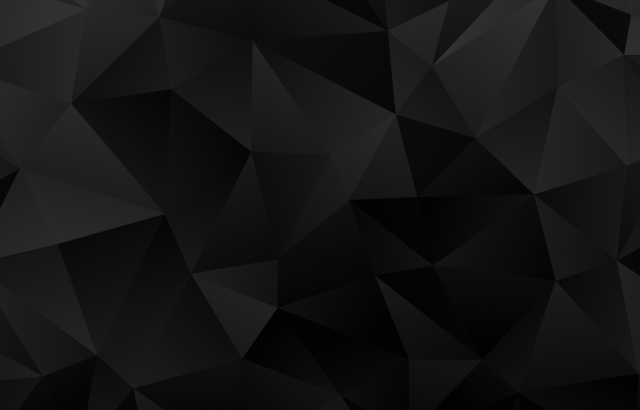
Reproduce this background procedurally as a Shadertoy shader.

```glsl
// Dark low-poly surface: a tilted, jittered grid of quads, each split into
// two flat facets. Every facet gets a grey from a broad light field, a random
// offset and a soft linear gradient; edges are blended by pixel coverage.

#define CELLS 4.7          // grid cells per canvas height
#define TILT 0.42          // grid rotation in radians
#define JITTER 0.76        // vertex displacement range, in cells
#define SEED 17.0          // shifts the random layout
#define BASE_GREY 0.040    // light at the bottom of the canvas
#define RISE 0.052         // extra light towards the top
#define FACET_RANGE 0.068  // random difference between facets
#define GRADIENT 0.050     // slope of the shading inside a facet
#define DEEP_SHARE 0.10    // share of almost black facets

// Three random values in 0..1 from a 2D key
vec3 hash32(vec2 key) {
    vec3 q = fract(vec3(key.xyx) * vec3(0.1031, 0.1030, 0.0973));
    q += dot(q, q.yxz + 33.33);
    return fract((q.xxy + q.yzz) * q.zyx);
}

float cross2(vec2 a, vec2 b) { return a.x * b.y - a.y * b.x; }

float area(vec2 a, vec2 b, vec2 c) { return cross2(b - a, c - a); }

vec2 vertexAt(vec2 cell) {
    return cell + 0.5 + JITTER * (hash32(cell + 100.0 + SEED).xy - 0.5);
}

// Distance to the line a-b, positive on its left side
float edgeDistance(vec2 p, vec2 a, vec2 b) {
    vec2 edge = b - a;
    return cross2(edge, p - a) / max(length(edge), 1e-4);
}

float glow(vec2 p, vec2 centre, float radius) {
    vec2 d = (p - centre) / radius;
    return exp(-dot(d, d));
}

// Broad light over the canvas; p is in canvas heights
float lightField(vec2 p) {
    float aspect = iResolution.x / iResolution.y;
    float light = BASE_GREY + RISE * clamp(p.y, 0.0, 1.0);
    light += 0.070 * glow(p, vec2(0.0, 1.0), 0.38);
    light += 0.075 * glow(p, vec2(aspect, 1.05), 0.42);
    light += 0.045 * glow(p, vec2(0.57 * aspect, 0.66), 0.24);
    light += 0.055 * glow(p, vec2(0.08 * aspect, 0.42), 0.24);
    light += 0.045 * glow(p, vec2(0.36 * aspect, 0.26), 0.13);
    light += 0.045 * glow(p, vec2(0.97 * aspect, 0.30), 0.17);
    light -= 0.055 * glow(p, vec2(0.27 * aspect, 0.56), 0.17);
    light -= 0.025 * glow(p, vec2(0.78 * aspect, 0.38), 0.28);
    return light;
}

// Adds one facet: x gathers grey times coverage, y gathers coverage
void addFacet(inout vec2 sum, vec2 p, vec2 a, vec2 b, vec2 c,
              vec2 key, mat2 toCanvas, float pixel) {
    float inside = min(edgeDistance(p, a, b),
                   min(edgeDistance(p, b, c), edgeDistance(p, c, a)));
    float coverage = smoothstep(-0.7 * pixel, 0.7 * pixel, inside);
    if (coverage <= 0.0) return;

    vec2 centre = (a + b + c) / 3.0;
    vec3 rnd = hash32(key + 300.0 + SEED);
    float angle = 6.2832 * rnd.y;
    float grey = lightField(toCanvas * centre / CELLS);
    grey += FACET_RANGE * (rnd.x - 0.5);
    grey += GRADIENT * dot(p - centre, vec2(cos(angle), sin(angle)));
    grey *= rnd.z < DEEP_SHARE ? 0.3 : 1.0;
    sum += coverage * vec2(clamp(grey, 0.008, 0.19), 1.0);
}

void mainImage(out vec4 fragColor, in vec2 fragCoord) {
    float co = cos(TILT), si = sin(TILT);
    mat2 toCanvas = mat2(co, si, -si, co);
    vec2 p = CELLS * (fragCoord / iResolution.y) * toCanvas;
    float pixel = CELLS / iResolution.y;
    vec2 home = floor(p - 0.5);
    vec2 sum = vec2(0.0);

    // Visit the surrounding quads and split each along its better diagonal
    for (int j = -1; j <= 1; j++)
    for (int i = -1; i <= 1; i++) {
        vec2 cell = home + vec2(i, j);
        vec2 a = vertexAt(cell);
        vec2 b = vertexAt(cell + vec2(1, 0));
        vec2 c = vertexAt(cell + vec2(1, 1));
        vec2 d = vertexAt(cell + vec2(0, 1));
        vec2 key = cell * vec2(2.0, 1.0);
        vec2 nextKey = key + vec2(1.0, 0.0);
        float splitAC = min(area(a, b, c), area(a, c, d));
        float splitBD = min(area(a, b, d), area(b, c, d));
        if (splitAC > splitBD) {
            addFacet(sum, p, a, b, c, key, toCanvas, pixel);
            addFacet(sum, p, a, c, d, nextKey, toCanvas, pixel);
        } else {
            addFacet(sum, p, a, b, d, key, toCanvas, pixel);
            addFacet(sum, p, b, c, d, nextKey, toCanvas, pixel);
        }
    }

    // Fine dither hides banding in the dark gradients
    float grey = sum.x / max(sum.y, 1e-4);
    grey += (hash32(floor(fragCoord)).x - 0.5) / 255.0;
    fragColor = vec4(vec3(grey), 1.0);
}
```
